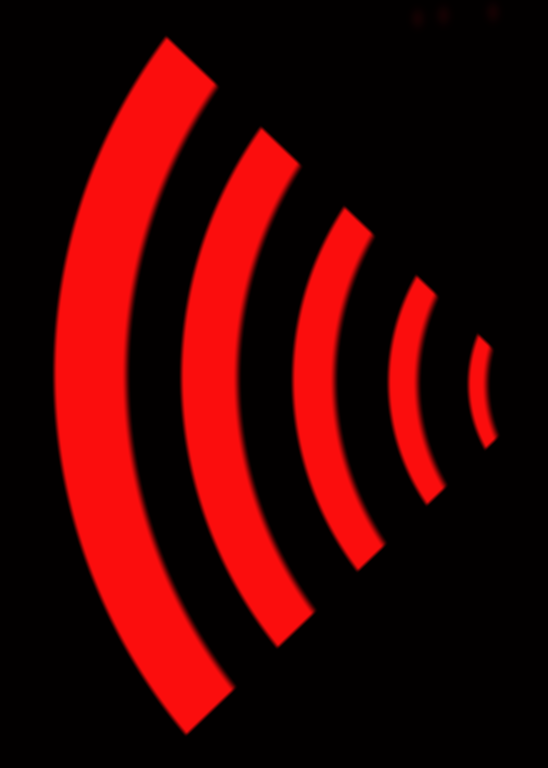
Give the GLSL for this background, as a Shadertoy shader.

```glsl
// Five red signal arcs on near-black, shrinking toward an apex at the right.
// Each arc is an outer disc minus an inner disc, cut by one shared wedge;
// spacing, thickness and curvature follow smooth formulas of the arc index.

#define ARC_COUNT 5
#define APEX vec2(0.7053, 0.4853)
#define WEDGE_SLOPE 0.955
#define OUTER_SOFTNESS 0.0040
#define INNER_SOFTNESS 0.0065
#define END_SOFTNESS 0.0032
#define ARC_RED vec3(0.985, 0.050, 0.052)
#define BACKDROP vec3(0.006, 0.0, 0.0)

// Signed distance to a disc whose leftmost point lies `reach` left of the apex.
float discDistance(vec2 p, float reach, float baseRadius) {
    float radius = baseRadius + 1.033 * reach;
    vec2 center = vec2(APEX.x - reach + radius, 0.4974 + 0.026 * reach);
    return length(p - center) - radius;
}

// Coverage of a shape, blurred by at least one screen pixel.
float coverage(float dist, float softness) {
    float blur = max(softness, 0.7 / iResolution.y);
    return 1.0 - smoothstep(-blur, blur, dist);
}

float arcMask(vec2 p, float index) {
    float reach = 0.6345 - 0.1757 * index + 0.01022 * index * index;
    float thickness = 0.0938 - 0.0220 * index + 0.0011 * index * index;
    float outer = coverage(discDistance(p, reach, 0.075), OUTER_SOFTNESS);
    float inner = coverage(discDistance(p, reach - thickness, 0.103), INNER_SOFTNESS);
    return outer * (1.0 - inner);
}

// Wedge opening to the left of the apex, limiting the ends of every arc.
float wedgeMask(vec2 p) {
    vec2 q = p - APEX;
    float dist = (abs(q.y) + WEDGE_SLOPE * q.x) / length(vec2(1.0, WEDGE_SLOPE));
    return coverage(dist, END_SOFTNESS);
}

// Barely visible embers along the upper right edge.
float emberGlow(vec2 p) {
    float glow = 0.0;
    for (int i = 0; i < 3; i++) {
        float k = float(i);
        vec2 spot = vec2(0.544 + 0.018 * k + 0.031 * k * k * 0.5, 0.976 + 0.004 * k);
        vec2 q = (p - spot) / vec2(0.009, 0.012);
        glow += exp(-dot(q, q));
    }
    return glow;
}

void mainImage(out vec4 fragColor, in vec2 fragCoord) {
    vec2 p = fragCoord / iResolution.y;

    // Combine the arcs, then trim them with the wedge
    float signal = 0.0;
    for (int i = 0; i < ARC_COUNT; i++) {
        signal = max(signal, arcMask(p, float(i)));
    }
    signal *= wedgeMask(p);

    // Colour
    vec3 color = BACKDROP + vec3(0.07, 0.005, 0.008) * emberGlow(p);
    fragColor = vec4(mix(color, ARC_RED, signal), 1.0);
}
```
